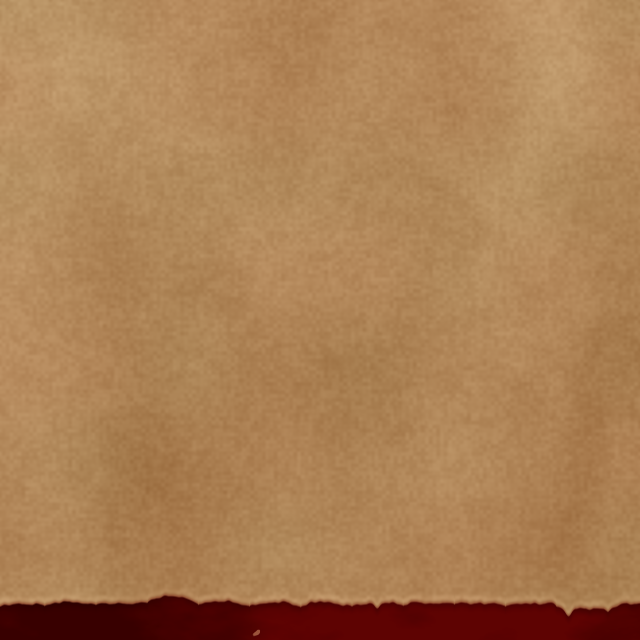
This texture is drawn by a Shadertoy shader. Its source:

```glsl
float hash(vec2 p) {
    vec3 q = fract(vec3(p.xyx) * 0.1031);
    q += dot(q, q.yzx + 33.33);
    return fract((q.x + q.y) * q.z);
}

float noise(vec2 p) {
    vec2 cell = floor(p), f = fract(p);
    f = f * f * (3.0 - 2.0 * f);
    return mix(mix(hash(cell), hash(cell + vec2(1, 0)), f.x),
               mix(hash(cell + vec2(0, 1)), hash(cell + vec2(1, 1)), f.x), f.y);
}

float fbm(vec2 p) {
    float sum = 0.0, amp = 0.5;
    for (int i = 0; i < 5; i++) {
        sum += amp * (noise(p) - 0.5);
        p = mat2(0.8, 0.6, -0.6, 0.8) * p * 2.03 + 17.3;
        amp *= 0.5;
    }
    return sum;
}

float bump(float x, float width) {
    return exp(-x * x / (width * width));
}

float stain(vec2 p, vec2 center, vec2 radius) {
    vec2 d = (p - center) / radius;
    return exp(-dot(d, d));
}

// Height of the torn lower edge
float tornEdge(float x) {
    float scallop = sqrt(abs(sin(3.14159 * (x + 0.01) / 0.08)));
    float h = 0.0525 + 0.006 * scallop;
    h += 0.009 * bump(x - 0.26, 0.04) - 0.004 * bump(x, 0.03);
    h -= 0.009 * smoothstep(0.86, 0.885, x) - 0.005 * smoothstep(0.93, 0.97, x);
    h -= 0.010 * bump(x - 0.59, 0.006) + 0.012 * bump(x - 0.888, 0.006);
    return h + 0.005 * (noise(vec2(x * 45.0, 3.0)) - 0.5)
             + 0.003 * (noise(vec2(x * 140.0, 8.0)) - 0.5);
}

vec3 paper(vec2 p) {
    float tone = 0.43 + 0.20 * smoothstep(0.1, 1.0, p.y);

    // Pale folds along the left side and the leaning right band
    float foldX = 0.73 + 0.12 * smoothstep(0.3, 0.9, p.y);
    tone += 0.17 * bump(p.x - foldX, 0.07) * smoothstep(0.0, 0.5, p.y);
    tone += 0.13 * bump(p.x - 0.04, 0.09);
    tone += 0.10 * stain(p, vec2(0.15, 0.86), vec2(0.18, 0.14));
    tone += 0.09 * stain(p, vec2(0.48, 0.66), vec2(0.14, 0.08));
    tone += 0.10 * stain(p, vec2(0.70, 0.24), vec2(0.10, 0.09));
    tone += 0.08 * stain(p, vec2(0.52, 0.11), vec2(0.25, 0.06));

    // Darker wear
    tone -= 0.12 * stain(p, vec2(0.47, 0.91), vec2(0.10, 0.07));
    tone -= 0.12 * stain(p, vec2(0.70, 0.80), vec2(0.09, 0.22));
    tone -= 0.12 * stain(p, vec2(0.18, 0.58), vec2(0.07, 0.08));
    tone -= 0.15 * stain(p, vec2(0.58, 0.41), vec2(0.17, 0.12));
    tone -= 0.16 * stain(p, vec2(0.24, 0.22), vec2(0.12, 0.15));
    float creaseX = 0.89 + 0.14 * (p.y - 0.15);
    tone -= 0.23 * bump(p.x - creaseX, 0.035) * bump(p.y - 0.30, 0.20);
    tone -= 0.10 * bump(p.x - 1.0, 0.06) * bump(p.y - 0.45, 0.25);

    // Mottling, soft weave and grain
    tone += 0.38 * fbm(p * vec2(9.0, 7.0) + 4.0);
    tone += 0.20 * fbm(p * vec2(32.0, 40.0));
    tone += 0.09 * (noise(p * vec2(45.0, 190.0)) + noise(p * vec2(190.0, 35.0)) - 1.0);
    tone += 0.24 * (noise(p * 165.0 + 9.0) - 0.5);

    vec3 col = mix(vec3(0.60, 0.42, 0.24), vec3(0.77, 0.62, 0.44), tone);
    float blush = noise(p * 7.0 + 30.0) - 0.5;
    return col + blush * vec3(0.015, -0.012, -0.005);
}

vec3 redCloth(vec2 p) {
    float light = smoothstep(0.15, 0.55, p.x) + 0.9 * fbm(p * vec2(14.0, 28.0));
    light -= 0.4 * bump(p.x - 0.12, 0.06) + 0.3 * bump(p.x - 1.0, 0.12);
    return mix(vec3(0.22, 0.0, 0.0), vec3(0.37, 0.01, 0.008), clamp(light, 0.0, 1.0));
}

void mainImage(out vec4 fragColor, in vec2 fragCoord) {
    vec2 p = fragCoord / iResolution.xy;
    float aa = 1.2 / iResolution.y;
    float above = p.y - tornEdge(p.x);

    // Reddish rim with a pale lip where the sheet is torn
    vec3 sheet = paper(p);
    sheet += 0.05 * bump(above - 0.008, 0.005);
    sheet = mix(sheet, vec3(0.56, 0.28, 0.18), 0.8 * bump(above, 0.0035));

    vec3 cloth = redCloth(p) * (1.0 - 0.2 * bump(above, 0.008));

    // Stray paper flake
    vec2 flake = p - vec2(0.401, 0.011);
    flake = mat2(0.7, -0.7, 0.7, 0.7) * flake;
    float flakeDist = length(flake * vec2(1.0, 1.8)) - 0.006
                    + 0.004 * (noise(p * 220.0) - 0.5);
    cloth = mix(cloth, vec3(0.66, 0.38, 0.27), 0.85 * smoothstep(aa, -aa, flakeDist));

    fragColor = vec4(mix(cloth, sheet, smoothstep(-aa, aa, above)), 1.0);
}
```
